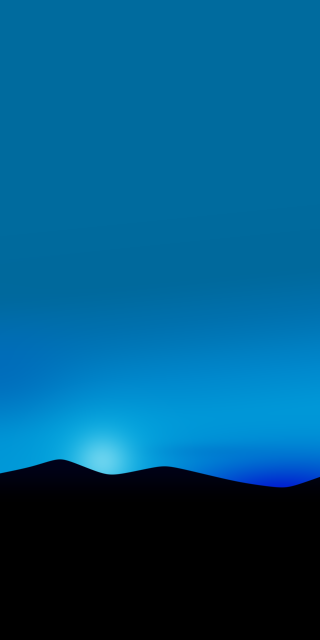
Write a WebGL 1 fragment shader that draws this background.

```glsl
precision highp float;
// Blue dusk over dark hills: a slightly tilted vertical gradient, a pale
// glow behind the ridge and a deep blue glow low on the right.
// The ridge is a chain of straight slopes joined by softened bends.
uniform vec2 u_resolution;

// Zero left of the bend, rising with slope 1 right of it, rounded by width.
float bend(float x, float at, float width) {
  float d = x - at;
  return 0.5 * (d + sqrt(d * d + width * width));
}

float ridgeHeight(float x) {
  float h = 0.260 + 0.10 * x;
  h += 0.08 * bend(x, 0.10, 0.04);
  h -= 0.40 * bend(x, 0.19, 0.025);
  h += 0.34 * bend(x, 0.34, 0.035);
  h -= 0.245 * bend(x, 0.515, 0.03);
  h += 0.055 * bend(x, 0.75, 0.06);
  h += 0.255 * bend(x, 0.895, 0.03);
  return h;
}

// Gaussian falloff around a centre, with separate radii on each axis.
float glow(vec2 p, vec2 centre, vec2 radius) {
  vec2 d = (p - centre) / radius;
  return exp(-dot(d, d));
}

vec3 skyColor(vec2 p) {
  // Gradient from the upper teal down to the bright horizon
  float y = p.y - 0.05 * (p.x - 0.5);
  vec3 sky = mix(vec3(0.0, 0.41, 0.61), vec3(0.0, 0.42, 0.62), smoothstep(0.56, 0.70, y));
  sky = mix(sky, vec3(0.0, 0.445, 0.69), smoothstep(0.57, 0.47, y));
  sky = mix(sky, vec3(0.0, 0.53, 0.80), smoothstep(0.50, 0.39, y));
  sky = mix(sky, vec3(0.0, 0.595, 0.845), smoothstep(0.42, 0.33, y));

  // Deeper blue at the left edge, and a faint dark streak above the hills
  sky = mix(sky, vec3(0.0, 0.41, 0.73), 0.75 * glow(p, vec2(-0.02, 0.42), vec2(0.26, 0.075)));
  sky = mix(sky, vec3(0.0, 0.48, 0.79), 0.45 * glow(p, vec2(0.62, 0.295), vec2(0.22, 0.012)));

  // Deep blue glow low on the right
  sky = mix(sky, vec3(0.0, 0.36, 0.80), 0.85 * glow(p, vec2(0.95, 0.255), vec2(0.40, 0.05)));
  sky = mix(sky, vec3(0.0, 0.08, 0.82), 0.95 * glow(p, vec2(0.88, 0.228), vec2(0.24, 0.034)));

  // Pale light behind the ridge: wide halo, then core
  vec2 light = vec2(0.32, 0.279);
  sky = mix(sky, vec3(0.03, 0.70, 0.89), 0.85 * glow(p, light, vec2(0.18, 0.078)));
  return mix(sky, vec3(0.45, 0.84, 0.94), 0.90 * glow(p, light, vec2(0.085, 0.040)));
}

void main() {
  vec2 p = gl_FragCoord.xy / u_resolution;
  float ridge = ridgeHeight(p.x);

  // Hills fade from navy at the crest to black
  vec3 hills = vec3(0.0, 0.005, 0.10) * smoothstep(0.21, 0.285, p.y);

  float edge = 0.75 / u_resolution.y;
  float aboveRidge = smoothstep(-edge, edge, p.y - ridge);
  gl_FragColor = vec4(mix(hills, skyColor(p), aboveRidge), 1.0);
}
```
